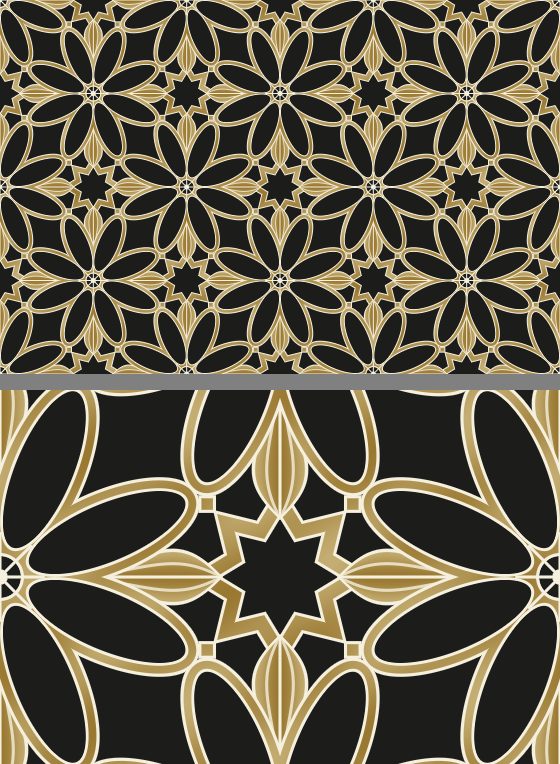
Top: the whole. Bottom: its middle third, enlarged.
Write a WebGL 1 fragment shader that draws this pattern.

```glsl
precision highp float;
uniform vec2 u_resolution;

#define REPEATS vec2(3.0, 2.0)
#define PETAL_SIZE vec2(0.325, 0.128)
#define PETAL_CENTRE 0.414
#define PETAL_BAND 0.0195
#define LINE_HALF 0.0055
#define STAR_INNER 0.113
#define STAR_OUTER 0.170
#define LEAF_WIDTH 0.095
#define INK vec3(0.11, 0.11, 0.10)
#define GOLD_DARK vec3(0.60, 0.47, 0.19)
#define GOLD_LIGHT vec3(0.77, 0.68, 0.45)
#define IVORY vec3(0.96, 0.94, 0.87)

const float PI = 3.14159265;
const float SECTOR = PI / 4.0;

float pixel;

float fill(float d) {
  return clamp(0.5 - d / pixel, 0.0, 1.0);
}

float stroke(float d) {
  return fill(abs(d) - LINE_HALF);
}

// Folds the plane into one of eight sectors, centred on the x axis.
vec2 foldSector(vec2 p, float start) {
  float angle = mod(atan(p.y, p.x + 1e-5) - start, SECTOR) - 0.5 * SECTOR;
  return length(p) * vec2(cos(angle), sin(angle));
}

float ellipseDistance(vec2 p, vec2 size) {
  float k = length(p / size);
  return k * (k - 1.0) / max(length(p / (size * size)), 1e-4);
}

// Paints a gold shape with an ivory rim.
vec3 gild(vec3 base, float d, vec3 gold) {
  return mix(mix(base, gold, fill(d)), IVORY, stroke(d));
}

void main() {
  vec2 tile = gl_FragCoord.xy / u_resolution * REPEATS;
  pixel = 2.0 * REPEATS.y / u_resolution.y;

  // Nearest flower on the checkerboard; flower to star is one unit.
  vec2 a = 2.0 * fract(tile) - 1.0;
  vec2 b = 2.0 * fract(tile + 0.5) - 1.0;
  vec2 p = abs(a.x) + abs(a.y) < abs(b.x) + abs(b.y) ? a : b;
  vec2 q = abs(p);
  if (q.y > q.x) q = q.yx;

  // Wrapping metallic sheen.
  float sheen = 0.5 + 0.25 * sin(4.0 * PI * (tile.x + tile.y))
                    + 0.25 * sin(8.0 * PI * (tile.x - tile.y));
  vec3 gold = mix(GOLD_DARK, GOLD_LIGHT, sheen);
  vec3 color = INK;

  // Eight-pointed star band.
  vec2 s = foldSector(q - vec2(1.0, 0.0), -0.5 * SECTOR);
  float star = dot(vec2(s.x, abs(s.y)), vec2(0.518, 0.855));
  float band = max(star - STAR_OUTER, STAR_INNER - star);
  color = gild(color, band, gold);

  // Ribbed leaves along the axes.
  float t = clamp((q.x - 0.2) / 0.59, 0.0, 1.0);
  float width = LEAF_WIDTH * sin(PI * t * t);
  float leaf = max((q.y - width) * 0.9, abs(q.x - 0.495) - 0.295);
  vec3 leafGold = mix(GOLD_DARK, GOLD_LIGHT, smoothstep(0.0, 1.0, q.y / (width + 0.01)));
  color = gild(color, leaf, leafGold);
  float ribs = max(stroke(q.y), 0.8 * stroke(q.y - 0.5 * width));
  color = mix(color, IVORY, ribs * fill(leaf));

  // Knots joining petal tips to the star.
  vec2 k = abs(q - vec2(0.74, 0.26));
  color = gild(color, max(k.x, k.y) - 0.026, gold);

  // Eight petals with double-rimmed outlines.
  vec2 f = foldSector(p, 0.0);
  float petal = ellipseDistance(f - vec2(PETAL_CENTRE, 0.0), PETAL_SIZE);
  color = mix(color, INK, fill(petal));
  color = gild(color, abs(petal) - PETAL_BAND, gold);

  // Flower heart: ring, spokes and bead.
  float r = length(p);
  vec2 spoke = foldSector(p, -0.5 * SECTOR);
  color = mix(color, INK, fill(r - 0.075));
  float heart = max(stroke(r - 0.08), stroke(spoke.y) * fill(r - 0.16));
  color = mix(color, IVORY, max(heart, fill(r - 0.028)));

  gl_FragColor = vec4(color, 1.0);
}
```
